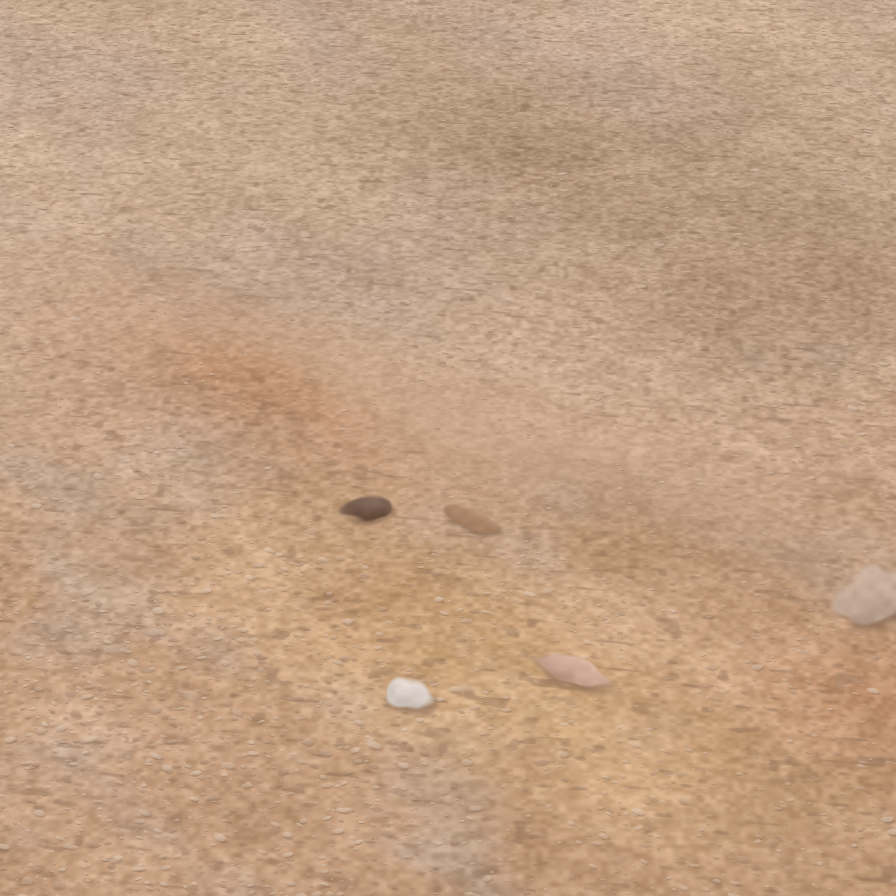
This texture is drawn by a three.js fragment shader. Its source:

```glsl
varying vec2 vUv;

const vec3 FAR_SAND = vec3(0.765, 0.647, 0.550);
const vec3 NEAR_OCHRE = vec3(0.770, 0.622, 0.498);
const vec3 TRACK_SAND = vec3(0.785, 0.650, 0.535);
const vec3 RUST = vec3(0.805, 0.590, 0.455);
const vec3 YELLOW_CLAY = vec3(0.790, 0.630, 0.450);
const vec3 GREY_DUST = vec3(0.735, 0.640, 0.575);
const vec3 PALE_PEBBLE = vec3(0.830, 0.735, 0.655);
const vec3 DARK_PEBBLE = vec3(0.680, 0.550, 0.455);
const vec3 SHADOW = vec3(0.510, 0.395, 0.315);
const float HORIZON = 2.2;        // height of the vanishing line
const float FORESHORTEN = 1.35;   // flattening of grains with distance
const float TRACK_WIDTH = 0.075;
const float GRAIN_CONTRAST = 0.12;
const float BLOTCH_CONTRAST = 0.15;

vec2 hash2(vec2 p) {
  vec3 q = fract(p.xyx * vec3(0.1031, 0.1030, 0.0973));
  q += dot(q, q.yzx + 33.33);
  return fract((q.xx + q.yz) * q.zy);
}

float noise(vec2 p) {
  vec2 i = floor(p), f = fract(p);
  f = f * f * (3.0 - 2.0 * f);
  float low = mix(hash2(i).x, hash2(i + vec2(1, 0)).x, f.x);
  float high = mix(hash2(i + vec2(0, 1)).x, hash2(i + 1.0).x, f.x);
  return mix(low, high, f.y);
}

float fbm(vec2 p) {
  float sum = 0.0, amp = 0.5;
  for (int k = 0; k < 4; k++) {
    sum += amp * noise(p);
    p = mat2(0.8, 0.6, -0.6, 0.8) * p * 2.03 + 17.0;
    amp *= 0.5;
  }
  return sum / 0.9375;
}

vec2 turn(vec2 p, float a) {
  float c = cos(a), s = sin(a);
  return vec2(c * p.x + s * p.y, c * p.y - s * p.x);
}

// Soft elliptical spot, 1 at its centre
float patchAt(vec2 p, vec2 centre, vec2 radii, float tilt) {
  vec2 d = turn(p - centre, tilt) / radii;
  return exp(-dot(d, d));
}

// One layer of jittered pebbles, each with a shadow below and a lit top
vec3 addPebbles(vec3 color, vec2 ground, float cells, float density, float strength) {
  vec2 q = ground * cells, base = floor(q);
  float rough = 0.5 * (noise(q * 3.0) - 0.5);
  float shade = 0.0, cover = 0.0, tone = 0.0, lit = 0.0;
  for (int j = -1; j <= 1; j++)
  for (int i = -1; i <= 1; i++) {
    vec2 cell = base + vec2(i, j);
    vec2 place = hash2(cell + cells), kind = hash2(cell + cells + 57.0);
    float keep = smoothstep(0.0, 0.2, density - kind.x);
    float size = mix(0.20, 0.52, kind.y * kind.y);
    vec2 d = q - cell - 0.15 - 0.7 * place;
    float tilt = (place.y - 0.6) * 1.3;
    vec2 stretch = vec2(1.0, 1.3 + place.x) / size;
    float body = keep * (1.0 - smoothstep(0.6, 1.15, length(turn(d, tilt) * stretch) + rough));
    vec2 fall = d + size * vec2(-0.15, 0.42);
    float under = keep * (1.0 - smoothstep(0.5, 1.2, length(turn(fall, tilt) * stretch) + rough));
    shade = max(shade, under);
    if (body > cover) {
      cover = body;
      tone = fract(place.x * 7.0 + kind.y * 5.0);
      lit = clamp(d.y / size, -0.6, 0.6);
    }
  }
  color = mix(color, SHADOW, 0.62 * strength * shade * (1.0 - cover));
  vec3 pebble = mix(DARK_PEBBLE, PALE_PEBBLE, smoothstep(0.05, 0.75, tone)) + 0.12 * lit;
  return mix(color, pebble, strength * cover);
}

// A single larger stone resting on the ground
vec3 addStone(vec3 color, vec2 p, vec2 centre, vec2 radii, float tilt, vec3 tint) {
  vec2 d = turn(p - centre, tilt) / radii;
  float wobble = 0.5 * (noise(d * 1.6 + centre * 90.0) - 0.5);
  float body = 1.0 - smoothstep(0.8, 1.1, length(d) + wobble);
  float under = 1.0 - smoothstep(0.65, 1.3, length(d + vec2(-0.12, 0.4)) + wobble);
  color = mix(color, SHADOW, 0.6 * under);
  vec3 face = tint + 0.06 * clamp(d.y, -1.0, 1.0) + 0.08 * (noise(p * 110.0) - 0.5);
  return mix(color, face, body);
}

void main() {
  // Ground plane seen at a slant
  float depth = HORIZON / (HORIZON - vUv.y);
  vec2 ground = vec2((vUv.x - 0.5) * depth, depth * HORIZON * FORESHORTEN) + 3.0;
  vec2 drift = turn(vUv, -0.36);
  float blotch = fbm(drift * vec2(3.5, 8.0) + 4.0);
  float mottling = fbm(ground * vec2(9.0, 12.0));
  vec2 warped = vUv + 0.12 * (vec2(mottling, blotch) - 0.5);

  // Broad soil colours
  float track = patchAt(warped, vec2(0.53, 0.52), vec2(0.48, TRACK_WIDTH), -0.36);
  vec3 color = mix(NEAR_OCHRE, FAR_SAND, smoothstep(0.25, 0.75, warped.y));
  color = mix(color, GREY_DUST, 0.6 * smoothstep(0.50, 0.75, fbm(drift * vec2(5.0, 9.0) + 31.0)));
  color = mix(color, YELLOW_CLAY, 0.65 * patchAt(warped, vec2(0.58, 0.24), vec2(0.36, 0.13), -0.4));
  color = mix(color, RUST, 0.75 * patchAt(warped, vec2(0.29, 0.56), vec2(0.17, 0.06), -0.35));
  color = mix(color, RUST, 0.5 * patchAt(warped, vec2(1.0, 0.18), vec2(0.16, 0.07), -0.4));
  color = mix(color, TRACK_SAND, 0.7 * track);
  color -= 0.045 * patchAt(warped, vec2(0.64, 0.80), vec2(0.32, 0.12), -0.3);
  color += BLOTCH_CONTRAST * (blotch - 0.5) + 0.08 * (mottling - 0.5) * (1.0 - track);

  // Fine grit and dark flecks
  float loose = 1.0 - 0.8 * track;
  float grit = noise(ground * vec2(75.0, 95.0)) + noise(ground * vec2(135.0, 150.0) + 9.0) - 1.0;
  color += GRAIN_CONTRAST * mix(0.35, 0.75, loose) * grit;
  float fleck = smoothstep(0.74, 0.95, noise(turn(ground, -0.12) * vec2(48.0, 95.0) + 40.0));
  color = mix(color, SHADOW, 0.34 * fleck * loose);

  // Gravel, coarsest in the near left corner
  float gravel = patchAt(warped, vec2(0.20, 0.14), vec2(0.42, 0.26), -0.5);
  gravel = clamp(0.18 + 0.55 * gravel + 0.9 * (mottling - 0.5), 0.0, 0.85) * loose;
  color = addPebbles(color, ground, 88.0, 0.18 + 0.6 * gravel, 0.5);
  color = addPebbles(color, ground, 52.0, 0.75 * gravel, 0.65);
  color = addPebbles(color, ground, 27.0, 0.22 * gravel, 0.75);

  // Larger stones
  color = addStone(color, vUv, vec2(0.410, 0.432), vec2(0.027, 0.013), 0.12, vec3(0.46, 0.36, 0.30));
  color = addStone(color, vUv, vec2(0.455, 0.224), vec2(0.025, 0.017), -0.1, vec3(0.83, 0.79, 0.76));
  color = addStone(color, vUv, vec2(0.640, 0.252), vec2(0.042, 0.016), -0.4, vec3(0.79, 0.65, 0.57));
  color = addStone(color, vUv, vec2(0.975, 0.335), vec2(0.042, 0.028), 0.3, vec3(0.76, 0.66, 0.59));
  color = addStone(color, vUv, vec2(0.525, 0.422), vec2(0.030, 0.011), -0.35, vec3(0.68, 0.53, 0.42));
  gl_FragColor = vec4(color, 1.0);
}
```
